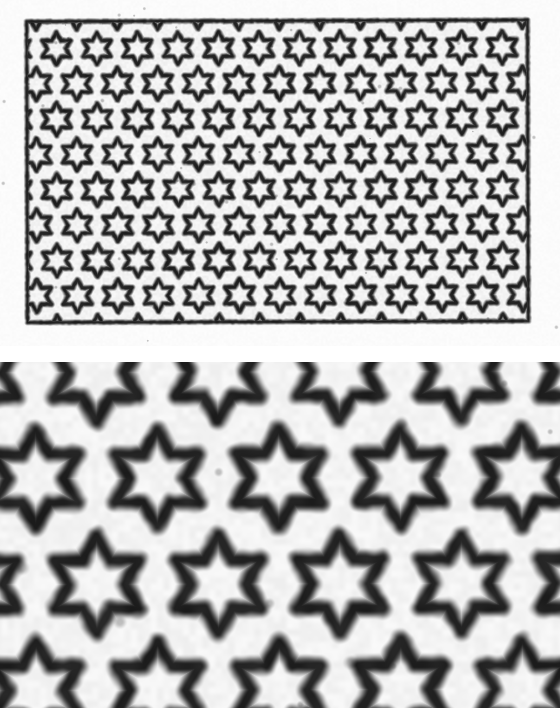
Top: the whole. Bottom: its middle third, enlarged.
A WebGL 1 fragment shader for this pattern:

```glsl
precision highp float;
// Staggered rows of outlined six-pointed stars in a thin frame, as soft worn ink on paper.
uniform vec2 u_resolution;

// All lengths are fractions of the canvas height.
const vec2 FRAME_CENTER = vec2(0.802, 0.505);
const vec2 FRAME_HALF = vec2(0.7236, 0.4350);
const vec2 LATTICE_ORIGIN = vec2(0.0062, 0.0500);
const vec2 PITCH = vec2(0.1171, 0.2042); // one column, two rows
const float STAR_RADIUS = 0.0234;        // inner hexagon apothem
const float STAR_LINE = 0.0069;          // half widths
const float FRAME_LINE = 0.0060;
const float SOFTNESS = 0.0054;
const float TILT = 0.003;

float hash(vec2 p) {
  vec3 q = fract(vec3(p.xyx) * 0.1031);
  q += dot(q, q.yzx + 33.33);
  return fract((q.x + q.y) * q.z);
}

float noise(vec2 p) {
  vec2 i = floor(p);
  vec2 f = fract(p);
  f = f * f * (3.0 - 2.0 * f);
  float low = mix(hash(i), hash(i + vec2(1.0, 0.0)), f.x);
  float high = mix(hash(i + vec2(0.0, 1.0)), hash(i + vec2(1.0)), f.x);
  return mix(low, high, f.y);
}

float boxDistance(vec2 p, vec2 halfSize) {
  vec2 d = abs(p) - halfSize;
  return length(max(d, 0.0)) + min(max(d.x, d.y), 0.0);
}

// Signed distance to a hexagram with tips at top and bottom.
float hexagramDistance(vec2 p, float r) {
  const vec2 foldA = vec2(-0.5, 0.8660254);
  const vec2 foldB = vec2(0.8660254, -0.5);
  p = abs(p);
  p -= 2.0 * min(dot(foldA, p), 0.0) * foldA;
  p -= 2.0 * min(dot(foldB, p), 0.0) * foldB;
  p -= vec2(clamp(p.x, r * 0.57735, r * 1.73205), r);
  return length(p) * sign(p.y);
}

// Outline distance on one rectangular lattice, each star slightly different.
float starOutline(vec2 p, vec2 pitch, float seed) {
  vec2 id = floor(p / pitch + 0.5);
  vec2 local = p - id * pitch;
  float vary = hash(id + 50.0 + seed) - 0.5;
  float d = hexagramDistance(local, STAR_RADIUS * (1.0 + 0.03 * vary));
  return abs(d) - STAR_LINE * (1.0 + 0.10 * vary);
}

float coverage(float d, float softness) {
  return 1.0 - smoothstep(-softness, softness, d);
}

// Sparse round dirt specks, at most one per cell.
float specks(vec2 p, float cell, float density) {
  vec2 id = floor(p / cell);
  vec2 spot = 0.2 + 0.6 * vec2(hash(id + 11.0), hash(id + 37.0));
  float radius = 0.06 + 0.09 * hash(id + 71.0);
  float d = length(fract(p / cell) - spot);
  float present = step(1.0 - density, hash(id + 5.0));
  return present * (1.0 - smoothstep(0.3 * radius, 1.3 * radius, d));
}

void main() {
  vec2 uv = gl_FragCoord.xy / u_resolution.y;
  float softness = max(SOFTNESS, 0.75 / u_resolution.y);

  // Slightly rotated sheet
  vec2 p = uv - FRAME_CENTER;
  p += TILT * vec2(p.y, -p.x);

  // Uneven ink edges
  float wobble = 0.0022 * (noise(uv * 110.0) - 0.5);

  // Two interleaved lattices form the staggered rows
  vec2 q = p - LATTICE_ORIGIN;
  float stars = min(starOutline(q, PITCH, 0.0),
                    starOutline(q - 0.5 * PITCH, PITCH, 23.0));
  float box = boxDistance(p, FRAME_HALF);
  float inside = coverage(box, softness);
  float starInk = coverage(stars + wobble, softness) * inside;
  float frameInk = coverage(abs(box) - FRAME_LINE + wobble, softness);
  float ink = max(starInk, frameInk);

  // Paper grain, dirt and ink density
  float grain = noise(uv * 160.0) - 0.5;
  float paper = mix(0.985, 0.955, inside) + mix(0.015, 0.045, inside) * grain;
  paper -= 0.22 * specks(uv, 0.045, 0.09);
  float inkTone = 0.10 + 0.06 * noise(uv * 75.0 + 19.0);
  gl_FragColor = vec4(vec3(mix(paper, inkTone, ink)), 1.0);
}
```
